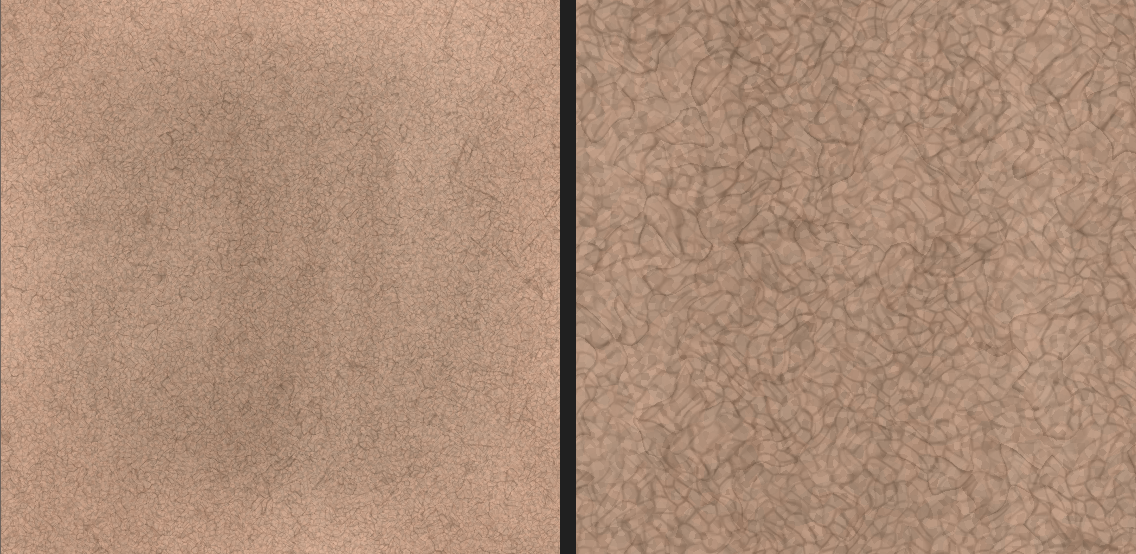
Left: the whole. Right: its middle third, enlarged.
Write a Shadertoy shader that draws this texture.

```glsl
vec2 hash2(vec2 p) {
    vec3 a = fract(p.xyx * vec3(0.1031, 0.1030, 0.0973));
    a += dot(a, a.yzx + 33.33);
    return fract((a.xx + a.yz) * a.zy);
}

// Cellular noise: x = gap between the two nearest seeds, y = random value of the cell
vec2 cells(vec2 p) {
    vec2 base = floor(p);
    float nearest = 9.0, second = 9.0, id = 0.0;
    for (int j = -1; j <= 1; j++)
    for (int i = -1; i <= 1; i++) {
        vec2 cell = base + vec2(i, j);
        vec2 seed = hash2(cell + 17.0);
        float d = length(cell + seed - p);
        if (d < nearest) {
            second = nearest;
            nearest = d;
            id = fract(seed.x * 7.3 + seed.y * 3.7);
        } else {
            second = min(second, d);
        }
    }
    return vec2(second - nearest, id);
}

// Layered sines, turned and bent at every octave
float clouds(vec2 p) {
    float sum = 0.0, amp = 0.5;
    for (int i = 0; i < 7; i++) {
        p = mat2(0.8, 0.6, -0.6, 0.8) * p * 1.7 + 3.1;
        p += 0.45 * sin(p.yx * 1.2 + float(i));
        sum += amp * sin(p.x) * sin(p.y);
        amp *= 0.72;
    }
    return sum;
}

float segmentMark(vec2 p, vec2 center, float angle, float halfLength, float width) {
    vec2 dir = vec2(cos(angle), sin(angle));
    vec2 q = p - center;
    float along = dot(q, dir);
    float across = abs(dot(q, vec2(-dir.y, dir.x)));
    float taper = 1.0 - smoothstep(0.4, 1.0, abs(along) / halfLength);
    return taper * (1.0 - smoothstep(width * 0.3, width + 0.0012, across));
}

// Hatched clusters around the border, and a faint one in the middle
float scratches(vec2 p) {
    float mark = 0.0;
    p += 0.002 * sin(p.yx * 47.0) + 0.0008 * sin(p.yx * 173.0);
    for (int k = 0; k < 9; k++) {
        float turn = 0.23 - 0.785 * float(k);
        vec2 ray = vec2(cos(turn), sin(turn));
        vec2 center = 0.5 + 0.43 * ray / max(abs(ray.x), abs(ray.y));
        float strength = 0.65 + 0.35 * cos(turn);
        if (k == 8) {
            center = vec2(0.57, 0.53);
            strength = 0.45;
        }
        if (length(p - center) > 0.3) continue;
        for (int i = 0; i < 15; i++) {
            vec2 a = hash2(vec2(i, k) * 3.0 + 5.0);
            vec2 b = hash2(vec2(k, i) * 5.0 + 71.0);
            vec2 spot = center + (a - 0.5) * (k == 8 ? 0.12 : 0.25);
            float angle = (b.x > 0.35 ? 0.95 : -0.6) + (b.y - 0.5) * 0.7 + 0.25 * sin(float(k) * 2.0);
            float size = 0.02 + 0.045 * fract(a.x * 13.0 + b.y);
            float line = segmentMark(p, spot, angle, size, 0.0007 + 0.0015 * fract(b.x * 9.0));
            mark = max(mark, line * strength * (0.4 + 0.6 * fract(a.y * 11.0)));
        }
    }
    return mark;
}

void mainImage(out vec4 fragColor, in vec2 fragCoord) {
    vec2 uv = fragCoord / iResolution.xy;
    vec2 p = fragCoord / iResolution.y;

    // Broad stains and the paler border
    float stain = clouds(p * vec2(2.6, 2.0) + 1.7);
    float inside = 16.0 * uv.x * (1.0 - uv.x) * uv.y * (1.0 - uv.y);
    float border = 1.0 - smoothstep(0.0, 0.65, inside + 0.12 * stain);
    float tone = 0.012 + 0.055 * stain + 0.07 * border;

    // Net of fine wrinkles, with longer curly hairs over it
    vec2 bent = p + 0.005 * sin(p.yx * 83.0 + 2.0 * sin(p * 31.0)) + 0.0015 * sin(p.yx * 290.0);
    float patchy = 0.5 + 0.5 * sin(p.x * 37.0 + 3.0 * sin(p.y * 23.0)) * sin(p.y * 41.0 + 2.0 * sin(p.x * 19.0));
    float wrinkle = 1.0 - smoothstep(0.0, 0.3, cells(bent * 105.0).x);
    vec2 curl = cells(bent * 46.0 + 9.0);
    float hair = (1.0 - smoothstep(0.02, 0.16, curl.x)) * smoothstep(0.2, 0.8, curl.y);
    tone -= wrinkle * (0.045 + 0.05 * patchy);
    tone -= hair * (0.05 + 0.06 * (1.0 - patchy));

    // Grain and scratches
    float grain = cells(p * 260.0).y - 0.5;
    float fleck = cells(p * 140.0 + 31.0).y - 0.5;
    tone += 0.085 * grain + 0.035 * fleck;
    tone -= 0.13 * scratches(p) * (0.8 + 0.6 * grain);

    vec3 leather = vec3(0.698, 0.567, 0.48) + tone * vec3(1.0, 0.92, 0.88);
    leather += vec3(0.012, -0.004, -0.008) * (border - 0.35 + 1.5 * fleck);

    // Thin dark rim on the left side
    leather = mix(vec3(0.40, 0.37, 0.35), leather, smoothstep(0.0006, 0.002, uv.x));
    fragColor = vec4(clamp(leather, 0.0, 1.0), 1.0);
}
```
